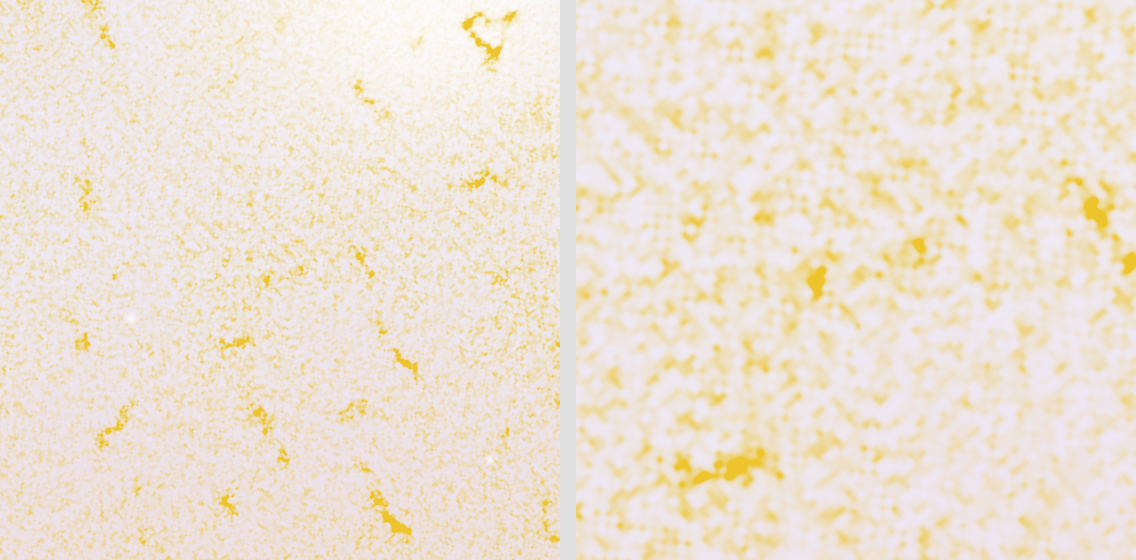
Left, the full canvas; right, a detail of the centre.
Reproduce this texture procedurally as a WebGL 1 fragment shader.

```glsl
precision highp float;
uniform vec2 u_resolution;

const vec3 LAVENDER = vec3(0.935, 0.915, 0.965);
const vec3 PINK = vec3(0.93, 0.885, 0.925);
const vec3 OCHRE = vec3(0.93, 0.77, 0.17);
const int STROKES = 28;
const int SPECKS = 3;

float hash(vec2 p) {
  return fract(sin(dot(p, vec2(127.1, 311.7))) * 43758.5453);
}

float noise(vec2 p) {
  vec2 cell = floor(p);
  vec2 f = fract(p);
  f = f * f * (3.0 - 2.0 * f);
  float low = mix(hash(cell), hash(cell + vec2(1.0, 0.0)), f.x);
  float high = mix(hash(cell + vec2(0.0, 1.0)), hash(cell + vec2(1.0)), f.x);
  return mix(low, high, f.y);
}

float fbm(vec2 p) {
  float sum = 0.0;
  float weight = 0.5;
  for (int i = 0; i < 4; i++) {
    sum += weight * noise(p);
    p = p * 2.03 + 17.3;
    weight *= 0.5;
  }
  return sum / 0.9375;
}

vec2 rotate(vec2 p, float angle) {
  float c = cos(angle);
  float s = sin(angle);
  return vec2(c * p.x + s * p.y, c * p.y - s * p.x);
}

float bell(float d, float width) {
  return exp(-d * d / (width * width));
}

// Fine diagonal grain, roughly centred on zero
float grain(vec2 p) {
  float fine = noise(rotate(p, 0.7) * 205.0 + 31.0) - 0.5;
  float coarse = noise(rotate(p, -0.5) * 130.0 + 71.0) - 0.5;
  return fine + 0.5 * coarse;
}

// Soft streak along a segment, fading towards its ends
float streak(vec2 p, float angle, float reach, float width) {
  vec2 q = rotate(p, angle);
  float fade = 1.0 - smoothstep(0.4 * reach, reach, abs(q.x));
  return fade * bell(q.y, width);
}

// Scattered streaks, most rising gently, others falling steeply
float veins(vec2 p) {
  float strongest = 0.0;
  for (int i = 0; i < STROKES; i++) {
    float id = float(i) + 1.0;
    vec2 centre = fract(id * vec2(0.7549, 0.5698) + 0.12);
    float spread = hash(vec2(id, 2.3));
    float angle = hash(vec2(id, 5.1)) < 0.5
      ? mix(0.1, 0.75, spread) : mix(-1.5, -0.6, spread);
    float reach = mix(0.03, 0.11, hash(vec2(id, 7.7)));
    float strength = mix(0.35, 1.0, hash(vec2(id, 9.2)));
    strongest = max(strongest, strength * streak(p - centre, angle, reach, 0.011));
  }
  return strongest;
}

// White points with a soft halo
float specks(vec2 p) {
  float light = 0.0;
  for (int i = 0; i < SPECKS; i++) {
    float id = float(i);
    vec2 centre = fract(vec2(0.235, 0.43) + id * vec2(0.64, 0.75));
    light += bell(length(p - centre), 0.009 - 0.002 * id);
  }
  return min(light, 1.0);
}

void main() {
  vec2 p = gl_FragCoord.xy / u_resolution;

  // Wobble that breaks up the streaks and the ring
  vec2 wobble = vec2(fbm(p * 22.0), fbm(p * 22.0 + 53.0)) - 0.5;
  vec2 bent = p + 0.07 * wobble;
  float clumps = smoothstep(0.3, 0.75, fbm(p * 28.0 + 9.0));
  float ring = bell(length((bent - vec2(0.875, 0.93)) * vec2(1.1, 0.85)) - 0.032, 0.010);
  float stain = max(veins(bent), ring) * (0.35 + 1.5 * clumps);

  // Broad light near the upper right and slow drift of density
  float glow = bell(length((p - vec2(0.76, 1.0)) * vec2(0.8, 1.2)), 0.30);
  float drift = fbm(p * 5.0 + 3.0) - 0.5;
  float calm = 1.0 - 0.45 * glow;

  // Log density turns symmetric grain into sparse strong yellow
  float density = 3.7 * calm * grain(p) + 1.6 * drift + 2.5 * stain - 1.1 * glow;
  float pigment = clamp(0.17 * exp(0.65 * density) - 0.045, 0.0, 1.0);

  vec3 ground = mix(PINK, LAVENDER, smoothstep(0.0, 0.6, p.y + 0.3 * drift));
  ground = mix(ground, vec3(1.0), 0.85 * glow);
  vec3 color = mix(ground, OCHRE, pigment);
  color = mix(color, vec3(0.98, 0.98, 1.0), 0.9 * specks(p));
  gl_FragColor = vec4(color, 1.0);
}
```
